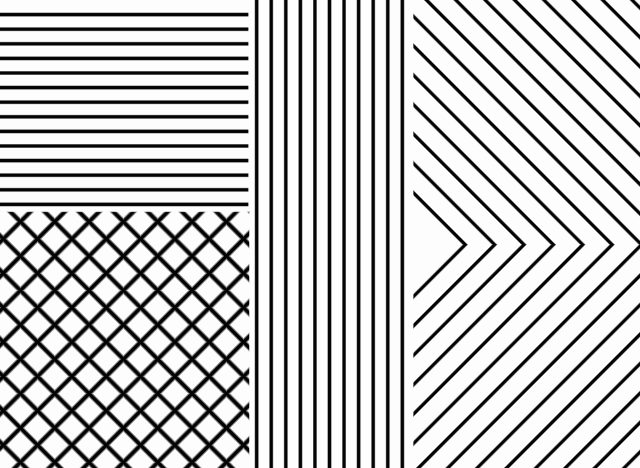
Reproduce this pattern procedurally as a WebGL 2 fragment shader.

```glsl
#version 300 es
precision highp float;
// Four panels of black line work: rows, a diagonal lattice, columns and chevrons.

uniform vec2 u_resolution;
out vec4 fragColor;

// Layout grid spanning the whole canvas, measured from the top left.
const vec2 GRID = vec2(768.0, 561.0);
const float DIAGONAL = 0.70710678;
const vec3 PAPER = vec3(0.993);
const vec3 INK = vec3(0.015);

// Distance to the nearest of the lines at start + k * period.
float repeatDistance(float x, float start, float period) {
    return abs(mod(x - start + 0.5 * period, period) - 0.5 * period);
}

// Smooth coverage of a stroke of the given width.
float stroke(float distanceToLine, float width, float softness) {
    return clamp(0.5 + (0.5 * width - distanceToLine) / softness, 0.0, 1.0);
}

// Smooth mask of an axis-aligned panel.
float panel(vec2 p, vec2 low, vec2 high, float softness) {
    vec2 inside = min(p - low, high - p);
    return clamp(0.5 + min(inside.x, inside.y) / softness, 0.0, 1.0);
}

float parallelLines(float x, float start, float period, float width, float softness) {
    return stroke(repeatDistance(x, start, period), width, softness);
}

// Two crossing families of 45 degree lines through the given node.
float lattice(vec2 p, vec2 node, float period, float width, float softness) {
    vec2 q = p - node;
    float rising = repeatDistance(q.x + q.y, 0.0, period);
    float falling = repeatDistance(q.x - q.y, 0.0, period);
    return stroke(min(rising, falling) * DIAGONAL, width, softness);
}

// Nested arrowheads pointing right, the first with its tip at the given point.
float chevrons(vec2 p, vec2 tip, float period, float width, float softness) {
    float along = p.x - tip.x + abs(p.y - tip.y);
    float nearest = max(floor(along / period + 0.5), 0.0) * period;
    return stroke(abs(along - nearest) * DIAGONAL, width, softness);
}

void main() {
    vec2 uv = gl_FragCoord.xy / u_resolution;
    vec2 p = vec2(uv.x, 1.0 - uv.y) * GRID;
    float pixel = max(GRID.x / u_resolution.x, GRID.y / u_resolution.y);
    float soft = max(pixel, 1.6);

    // Upper left: horizontal rows.
    float ink = parallelLines(p.y, 17.5, 17.5, 4.2, soft)
              * panel(p, vec2(-9.0, 9.0), vec2(298.0, 250.0), soft);

    // Lower left: lattice with slightly softer strokes.
    ink = max(ink, lattice(p, vec2(24.5, 265.8), 41.2, 5.2, soft * 1.6)
              * panel(p, vec2(-9.0, 254.0), vec2(299.0, 570.0), soft));

    // Centre: vertical columns.
    ink = max(ink, parallelLines(p.x, 308.0, 17.48, 4.2, soft)
              * panel(p, vec2(300.0, -9.0), vec2(489.0, 570.0), soft));

    // Right: chevrons.
    ink = max(ink, chevrons(p, vec2(558.3, 293.3), 35.25, 4.0, soft)
              * panel(p, vec2(496.0, -9.0), vec2(777.0, 570.0), soft));

    fragColor = vec4(mix(PAPER, INK, ink), 1.0);
}
```
